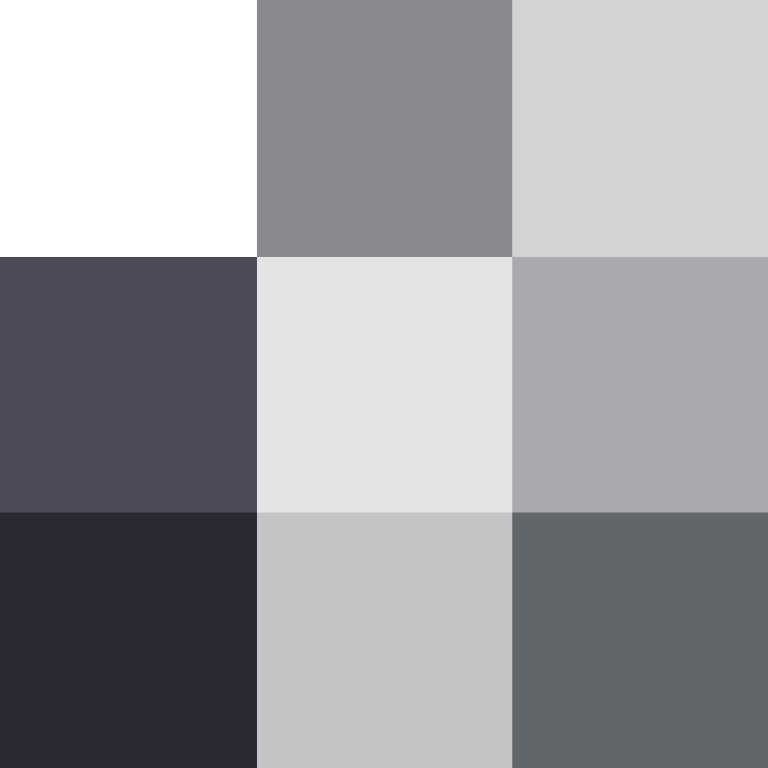
Reproduce this background procedurally as a WebGL 2 fragment shader.

```glsl
#version 300 es
precision highp float;

uniform vec2 u_resolution;
out vec4 outColor;

// Tile boundaries, as fractions of the canvas
#define COLUMN_EDGES vec2(0.3346, 0.667)
#define ROW_EDGES vec2(0.3327, 0.6654)

// Tile colours, by row and column
#define TOP_LEFT vec3(1.0)
#define TOP_MID vec3(0.541, 0.533, 0.549)
#define TOP_RIGHT vec3(0.827, 0.827, 0.835)
#define MID_LEFT vec3(0.290, 0.294, 0.341)
#define MID_MID vec3(0.894)
#define MID_RIGHT vec3(0.663, 0.667, 0.678)
#define LOW_LEFT vec3(0.161, 0.161, 0.200)
#define LOW_MID vec3(0.769, 0.769, 0.776)
#define LOW_RIGHT vec3(0.376, 0.400, 0.412)

// Coverage past each of two boundaries, softened over one pixel
vec2 pastEdges(float position, vec2 edges, float pixel) {
    return clamp((position - edges) / pixel + 0.5, 0.0, 1.0);
}

// Three bands joined at two boundaries
vec3 bands(vec3 first, vec3 second, vec3 third, vec2 past) {
    return mix(mix(first, second, past.x), third, past.y);
}

void main() {
    vec2 uv = gl_FragCoord.xy / u_resolution;
    vec2 pixel = 1.0 / u_resolution;
    vec2 column = pastEdges(uv.x, COLUMN_EDGES, pixel.x);
    vec2 row = pastEdges(uv.y, ROW_EDGES, pixel.y);

    // Blend across each row, then stack the rows upwards
    vec3 low = bands(LOW_LEFT, LOW_MID, LOW_RIGHT, column);
    vec3 middle = bands(MID_LEFT, MID_MID, MID_RIGHT, column);
    vec3 top = bands(TOP_LEFT, TOP_MID, TOP_RIGHT, column);
    outColor = vec4(bands(low, middle, top, row), 1.0);
}
```
